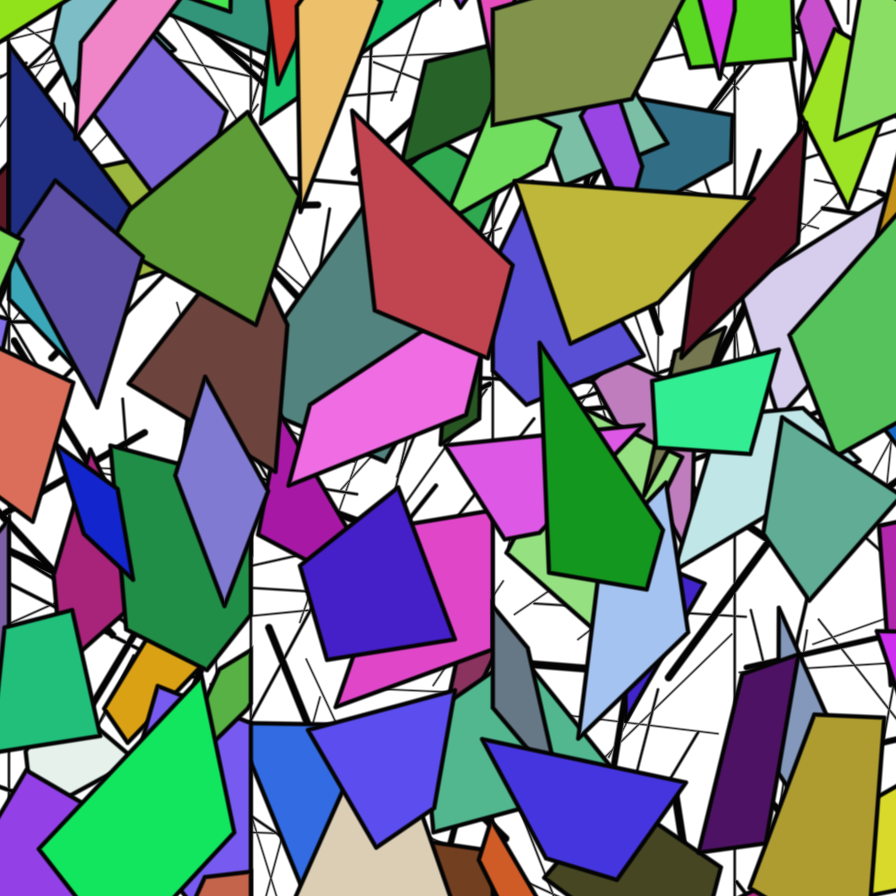
Write a Shadertoy shader that draws this pattern.

```glsl
const float COLUMN = 0.27;

vec4 hash(vec3 key) {
    vec4 h = fract(key.xyzx * vec4(0.1031, 0.1030, 0.0973, 0.1099));
    h += dot(h, h.wzxy + 33.33);
    return fract((h.xxyz + h.yzzw) * h.zywx);
}

mat2 rotation(float angle) {
    float c = cos(angle), s = sin(angle);
    return mat2(c, s, -s, c);
}

// Signed distance to a random four-cornered shard, convex or not
float shardDistance(vec2 p, vec3 key) {
    vec4 radius = mix(vec4(0.4), vec4(1.0), hash(key + 11.0));
    vec4 bend = 1.4 * hash(key + 23.0) - 0.7;
    vec4 form = hash(key + 37.0);
    vec2 stretch = mix(0.15, 0.215, form.x) * vec2(mix(0.25, 1.0, form.y), 1.0);
    p = p * rotation(0.4 - 1.4 * form.z);

    vec2 axis = vec2(1.0, 0.0);
    vec2 b = normalize(vec2(bend.w, -1.0)) * radius.w * stretch;
    float nearest = 1.0, side = 1.0;
    for (int i = 0; i < 4; i++) {
        vec2 turn = vec2(-axis.y, axis.x);
        vec2 a = normalize(axis + bend.x * turn) * radius.x * stretch;
        vec2 edge = b - a, w = p - a;
        vec2 gap = w - edge * clamp(dot(w, edge) / dot(edge, edge), 0.0, 1.0);
        nearest = min(nearest, dot(gap, gap));
        bvec3 crossing = bvec3(p.y >= a.y, p.y < b.y, edge.x * w.y > edge.y * w.x);
        if (all(crossing) || !any(crossing)) side = -side;
        b = a;
        axis = turn;
        radius = radius.yzwx;
        bend = bend.yzwx;
    }
    return side * sqrt(nearest);
}

// Distance to a random straight stroke around the center of a cell
float strokeDistance(vec2 p, vec3 key) {
    vec4 form = hash(key);
    float angle = 3.1416 * form.x;
    vec2 along = vec2(cos(angle), sin(angle));
    p -= 0.1 * (fract(form.yz * 7.3) - 0.5);
    float reach = mix(0.05, 0.14, form.y);
    float halfWidth = mix(0.0008, 0.0048, form.w * form.w * form.w);
    return length(p - along * clamp(dot(p, along), -reach, reach)) - halfWidth;
}

void mainImage(out vec4 fragColor, in vec2 fragCoord) {
    vec2 p = fragCoord / iResolution.y - vec2(0.01, 0.0);
    float soft = max(0.0016, 0.8 / iResolution.y);
    vec3 ink = vec3(0.015), color = vec3(0.0);
    float visibility = 1.0;

    // Outlined shards from front to back, four cells for each of five layers
    for (int i = 0; i < 20 && visibility > 0.01; i++) {
        float layer = float(i / 4);
        vec2 shift = layer * vec2(0.113, 0.171);
        vec2 cell = floor((p + shift) / COLUMN - 0.5) + vec2(i & 1, (i >> 1) & 1);
        vec3 key = vec3(cell, layer * 7.0 + 3.0);
        vec4 place = hash(key);
        vec2 center = (cell + 0.3 + 0.4 * place.xy) * COLUMN - shift;
        vec2 q = p - center;
        if (dot(q, q) > 0.05) continue;
        float d = shardDistance(q, key);

        // Some shards are cut straight at the column borders
        float middle = (floor(center.x / COLUMN) + 0.5) * COLUMN;
        if (place.z < 0.4) d = max(d, abs(p.x - middle) - 0.5 * COLUMN);

        vec3 paint = 0.07 + 0.88 * hash(key + 51.0).rgb;
        vec3 shard = mix(paint, ink, smoothstep(-soft, soft, d + 0.0024));
        float cover = 1.0 - smoothstep(-soft, soft, d - 0.0024);
        color += visibility * cover * shard;
        visibility *= 1.0 - cover;
    }

    // White ground with thin column rules and scattered strokes
    float lines = abs(fract(p.x / COLUMN + 0.5) - 0.5) * COLUMN - 0.0014;
    for (int i = 0; i < 28 && visibility > 0.01; i++) {
        float layer = float(i / 4);
        vec2 q = (p + layer * vec2(0.073, 0.127)) / 0.2;
        vec2 cell = floor(q - 0.5) + vec2(i & 1, (i >> 1) & 1);
        lines = min(lines, strokeDistance((q - cell - 0.5) * 0.2, vec3(cell, layer + 61.0)));
    }
    color += visibility * mix(ink, vec3(1.0), smoothstep(-soft, soft, lines));
    fragColor = vec4(color, 1.0);
}
```
